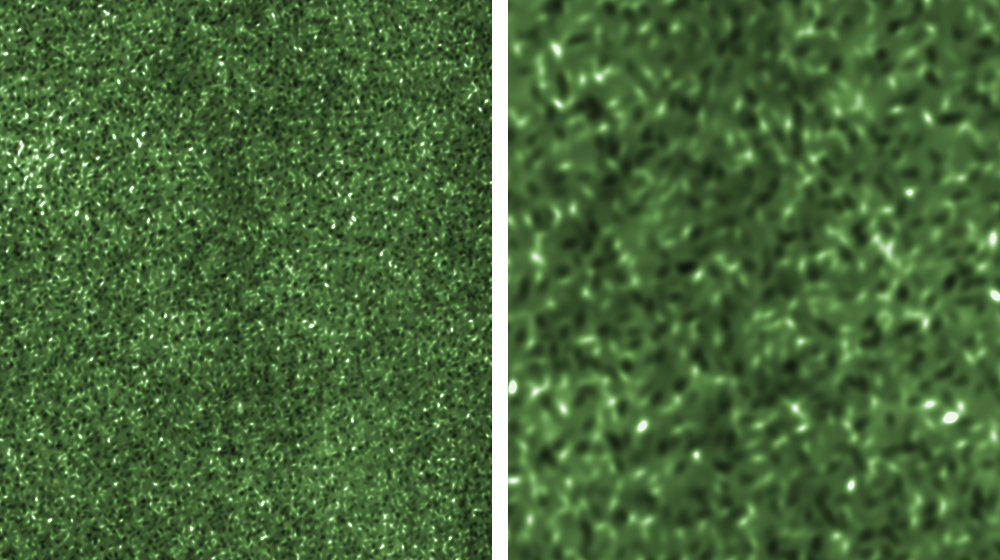
Left, the full canvas; right, a detail of the centre.
This texture is drawn by a WebGL 2 fragment shader. Its source:

```glsl
#version 300 es
precision highp float;
precision highp int;
// Dense green turf-like grain with soft light patches and sparse pale glints.
// Randomly turned kernels are summed into a bell-shaped field, which an
// exponential tone curve turns into dark, mid and bright greens.

uniform vec2 u_resolution;
out vec4 fragColor;

const float FINE_CELLS    = 126.0;  // grain cells per canvas height
const float COARSE_CELLS  = 56.0;
const float PATCH_CELLS   = 7.0;
const float FINE_WEIGHT   = 0.86;
const float COARSE_WEIGHT = 0.36;
const float PATCH_WEIGHT  = 0.85;
const float GRAIN_RADIUS  = 0.43;   // in cells
const float GRAIN_STRETCH = 1.25;
const float GRAIN_ANGLE   = 1.25;   // mean direction, radians
const float ANGLE_SPREAD  = 2.4;
const float HAT_DEPTH     = 0.5;    // dark rim around each grain
const float GLINT_CHANCE  = 0.009;
const float GLINT_GAIN    = 2.3;
const float TONE_CENTRE   = -0.96;  // log of the median green
const float TONE_SPREAD   = 0.29;
const vec3  TURF_TINT     = vec3(0.67, 1.0, 0.525);

// Four random values per cell from integer mixing
vec4 hash4(ivec2 cell, int seed) {
    uvec4 v = uvec4(uint(cell.x), uint(cell.y), uint(seed), uint(cell.x + cell.y * 57));
    v = v * 1664525u + 1013904223u;
    v.x += v.y * v.w; v.y += v.z * v.x; v.z += v.x * v.y; v.w += v.y * v.z;
    v ^= v >> 16u;
    v.x += v.y * v.w; v.y += v.z * v.x; v.z += v.x * v.y; v.w += v.y * v.z;
    return vec4(v >> 8u) / 16777216.0;
}

// Sum of signed, elongated kernels, scaled to about unit variance
float grainField(vec2 p, int seed, float glintChance) {
    ivec2 base = ivec2(floor(p));
    float sum = 0.0;
    for (int y = -2; y <= 2; y++) {
        for (int x = -2; x <= 2; x++) {
            ivec2 cell = base + ivec2(x, y);
            vec4 rnd = hash4(cell, seed);
            vec2 d = p - vec2(cell) - rnd.xy;
            float angle = GRAIN_ANGLE + (rnd.z - 0.5) * ANGLE_SPREAD;
            vec2 along = vec2(cos(angle), sin(angle));
            vec2 local = vec2(dot(d, along) / GRAIN_STRETCH,
                              dot(d, vec2(-along.y, along.x)) * GRAIN_STRETCH);
            float q = dot(local, local) / (2.0 * GRAIN_RADIUS * GRAIN_RADIUS);
            float weight = (rnd.w * 2.0 - 1.0) * 1.732;
            float glint = step(hash4(cell, seed + 31).x, glintChance);
            weight = mix(weight, GLINT_GAIN + rnd.w, glint);
            sum += weight * (1.0 - HAT_DEPTH * q) * exp(-q);
        }
    }
    return sum / (1.4 * GRAIN_RADIUS);
}

// Smooth value noise centred on zero
float valueNoise(vec2 p, int seed) {
    ivec2 c = ivec2(floor(p));
    vec2 f = fract(p);
    f = f * f * (3.0 - 2.0 * f);
    float low  = mix(hash4(c, seed).x, hash4(c + ivec2(1, 0), seed).x, f.x);
    float high = mix(hash4(c + ivec2(0, 1), seed).x, hash4(c + ivec2(1, 1), seed).x, f.x);
    return mix(low, high, f.y) - 0.5;
}

float softGlow(vec2 p, vec2 centre, vec2 radius) {
    vec2 d = (p - centre) / radius;
    return exp(-dot(d, d));
}

void main() {
    vec2 p = gl_FragCoord.xy / u_resolution.y;
    float across = gl_FragCoord.x / u_resolution.x;

    // Broad light and shade
    float patches = valueNoise(p * PATCH_CELLS, 5)
                  + 0.5 * valueNoise(p * PATCH_CELLS * 2.3 + 4.7, 6);
    float leftGlow  = softGlow(p, vec2(0.05, 0.69), vec2(0.17, 0.13));
    float lowerGlow = softGlow(p, vec2(0.66, 0.22), vec2(0.12, 0.28));
    float light = PATCH_WEIGHT * patches + 0.7 * leftGlow + 0.5 * lowerGlow
                - 0.6 * smoothstep(0.86, 1.0, across) - 0.1;

    // Grain, stronger in the left glow and softer in the lower one
    float contrast = 1.0 + 0.15 * leftGlow - 0.2 * lowerGlow;
    float grain = FINE_WEIGHT * grainField(p * FINE_CELLS, 1, GLINT_CHANCE)
                + COARSE_WEIGHT * grainField(p * COARSE_CELLS, 2, 0.0);

    // Tone curve; the brightest grains fade toward white
    float green = min(exp(TONE_CENTRE + TONE_SPREAD * (light + contrast * grain)), 0.97);
    vec3 colour = mix(TURF_TINT * green, vec3(green), smoothstep(0.55, 1.1, green));
    fragColor = vec4(colour, 1.0);
}
```
